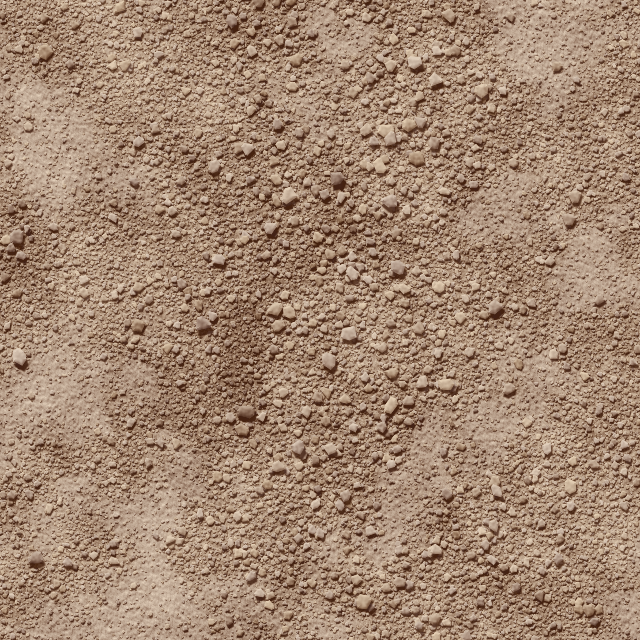
Reproduce this texture procedurally as a WebGL 1 fragment shader.

```glsl
precision highp float;
// Sunlit sandy ground strewn with angular gravel, grit and smooth dusty patches.
uniform vec2 u_resolution;

#define SHADE_COLOR vec3(0.32, 0.19, 0.12)
#define SUN_COLOR vec3(0.77, 0.68, 0.59)
#define COOL_TINT vec3(-0.012, 0.0, 0.035)
#define TO_SUN vec2(-0.33, 0.94)
#define SHADOW_LENGTH 0.75
#define SHADOW_DEPTH 0.84
#define FACET_CONTRAST 0.34
#define TONE_GAIN 1.5
#define TONE_MIDDLE 0.625
#define PATCH_SCALE 3.6
#define BAND_CENTER 0.57
#define BAND_SHARPNESS 22.0

vec2 hash2(vec2 p) {
  vec3 a = fract(p.xyx * vec3(0.1031, 0.1030, 0.0973));
  a += dot(a, a.yzx + 33.33);
  return fract((a.xx + a.yz) * a.zy);
}

float corner(vec2 cell, vec2 f, vec2 offset) {
  return dot(hash2(cell + offset) * 2.0 - 1.0, f - offset);
}

float gradientNoise(vec2 p) {
  vec2 i = floor(p), f = fract(p);
  vec2 u = f * f * f * (f * (f * 6.0 - 15.0) + 10.0);
  vec2 e = vec2(0.0, 1.0);
  return mix(mix(corner(i, f, e.xx), corner(i, f, e.yx), u.x),
             mix(corner(i, f, e.xy), corner(i, f, e.yy), u.x), u.y);
}

float fbm(vec2 p) {
  float sum = 0.0, amp = 1.0;
  for (int k = 0; k < 4; k++) {
    sum += amp * gradientNoise(p);
    p = mat2(1.6, 1.2, -1.2, 1.6) * p + 17.7;
    amp *= 0.65;
  }
  return sum;
}

// Loose stones gather along an upright band.
float stoneBand(vec2 p) {
  float x = p.x - BAND_CENTER;
  return exp(-BAND_SHARPNESS * x * x);
}

// 0 on smooth dust, 1 on gravel.
float gravelAmount(vec2 p) {
  return smoothstep(-0.24, 0.08, fbm(p * PATCH_SCALE + 5.3) + 0.3 * stoneBand(p));
}

// Irregular polygon: outward normal of the nearest side, and distance to it.
vec3 stoneShape(vec2 q, vec2 id, float radius) {
  float turn = 6.2832 * hash2(id + 0.37).x;
  vec3 side = vec3(0.0, 0.0, -10.0);
  for (int k = 0; k < 6; k++) {
    vec2 h = hash2(id + vec2(float(k) * 17.3, 41.7));
    float angle = turn + (float(k) + 0.6 * h.x) * 1.0472;
    vec2 dir = vec2(cos(angle), sin(angle));
    float d = dot(q, dir) - radius * mix(0.55, 1.05, h.y);
    if (d > side.z) side = vec3(dir, d);
  }
  return side;
}

// Lays one size of stone over surface (tone, coolness).
// cover: chance of a stone on dust, on gravel, and extra inside the band.
vec2 addStones(vec2 surface, vec2 p, float cells, vec3 cover) {
  vec2 g = p * cells, home = floor(g);
  float soft = 0.55 * cells / u_resolution.y;
  for (int j = 0; j < 3; j++) {
    for (int i = 0; i < 3; i++) {
      vec2 cell = home + vec2(float(i) - 1.0, 1.0 - float(j));
      vec2 id = cell + floor(cells * 1.7);
      vec2 center = cell + 0.5 + 0.88 * (hash2(id) - 0.5);
      vec2 size = hash2(id + 9.13), look = hash2(id + 23.71);
      float radius = mix(0.26, 0.47, size.x * sqrt(size.x));
      vec2 q = g - center;
      if (dot(q, q) > 5.0 * radius * radius) continue;
      vec2 place = center / cells;
      float gravel = gravelAmount(place);
      float chance = mix(cover.x, cover.y + cover.z * stoneBand(place), gravel);
      if (size.y > chance) continue;

      // Cast shadow, longer for taller stones
      float reach = SHADOW_LENGTH * mix(0.45, 1.0, look.y) * radius;
      float shade = stoneShape(q + TO_SUN * reach, id, radius).z;
      float shadow = 1.0 - smoothstep(-0.08 * radius - soft, 0.12 * radius + soft, shade);
      surface.x *= 1.0 - SHADOW_DEPTH * shadow;

      // Flat top with steep chipped sides
      vec3 side = stoneShape(q, id, radius);
      float slope = smoothstep(-0.55 * radius, 0.0, side.z);
      float tone = 0.6 + 0.32 * look.x + FACET_CONTRAST * slope * dot(side.xy, TO_SUN);
      tone += 0.22 * gradientNoise(q * 1.6 / radius + look * 90.0);
      tone += 0.18 * gradientNoise(p * 200.0 + look * 30.0);
      float body = 1.0 - smoothstep(-soft, soft, side.z);
      surface = mix(surface, vec2(tone, look.y * 1.2 - 0.45), body);
    }
  }
  return surface;
}

void main() {
  vec2 p = gl_FragCoord.xy / u_resolution.y;
  float gravel = gravelAmount(p);

  // Dusty bed with fine relief lit from the sun side
  float relief = fbm(p * 100.0) - fbm(p * 100.0 + TO_SUN * 0.4);
  float bed = mix(0.77, 0.68, gravel) + 0.34 * relief + 0.18 * gradientNoise(p * 220.0);
  vec2 surface = vec2(bed, mix(0.3, -0.1, gravel));

  // Grit first, then ever larger stones
  surface = addStones(surface, p, 170.0, vec3(0.28, 0.95, 0.0));
  surface = addStones(surface, p, 112.0, vec3(0.1, 0.55, 0.1));
  surface = addStones(surface, p, 78.0, vec3(0.05, 0.34, 0.22));
  surface = addStones(surface, p, 54.0, vec3(0.025, 0.2, 0.34));
  surface = addStones(surface, p, 34.0, vec3(0.012, 0.06, 0.26));

  // Broad drifts of light and dark, then a shoulder on the highlights
  float drift = 0.2 * fbm(p * 4.0 + 31.0) + 0.15 * fbm(p * 14.0 + 8.0);
  float tone = 0.72 + TONE_GAIN * (surface.x - TONE_MIDDLE + drift);
  tone -= 0.4 * max(tone - 0.88, 0.0);
  tone = clamp(tone, -0.12, 1.25);

  // Middle tones are the warmest
  vec3 color = mix(SHADE_COLOR, SUN_COLOR, tone);
  color -= vec3(0.0, 0.015, 0.022) * 4.0 * max(tone * (1.0 - tone), 0.0);
  gl_FragColor = vec4(color + COOL_TINT * surface.y, 1.0);
}
```
